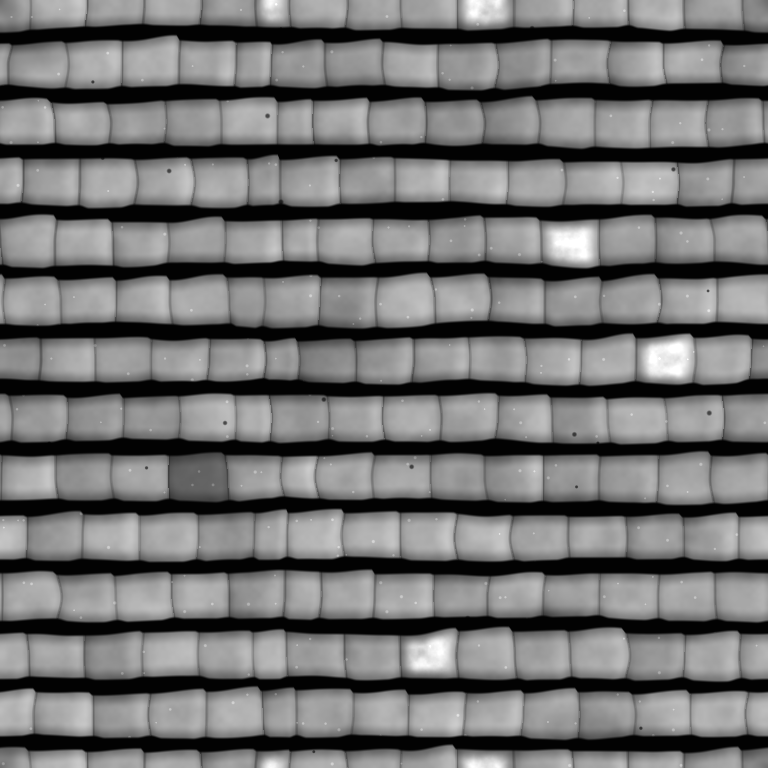
Give the GLSL for this texture map, as a WebGL 1 fragment shader.

```glsl
precision highp float;
// Height map of weathered roof tiles: 13 uneven rows, each with 13 full tiles and one narrow one.
uniform vec2 u_resolution;

float hash(vec2 p) {
  vec3 q = fract(p.xyx * 0.1031);
  q += dot(q, q.yzx + 33.33);
  return fract((q.x + q.y) * q.z);
}

// Value noise that wraps after "period" cells
float noise(vec2 p, vec2 period) {
  vec2 cell = floor(p);
  vec2 f = fract(p);
  f = f * f * (3.0 - 2.0 * f);
  vec2 a = mod(cell, period);
  vec2 b = mod(cell + 1.0, period);
  return mix(mix(hash(a), hash(vec2(b.x, a.y)), f.x),
             mix(hash(vec2(a.x, b.y)), hash(b), f.x), f.y);
}

float layeredNoise(vec2 uv, float cells) {
  float sum = 0.0;
  float weight = 0.5;
  for (int i = 0; i < 4; i++) {
    sum += weight * noise(uv * cells, vec2(cells));
    cells *= 2.0;
    weight *= 0.5;
  }
  return sum / 0.9375;
}

// Soft round marks in a sparse grid; "share" is the fraction of cells with a mark
float specks(vec2 uv, float cells, float share, float seed) {
  vec2 p = uv * cells;
  vec2 cell = mod(floor(p), cells) + seed;
  vec2 center = 0.35 + 0.3 * vec2(hash(cell + 3.1), hash(cell + 7.7));
  float radius = 0.18 + 0.16 * hash(cell + 5.3);
  float dist = length(fract(p) - center);
  return step(hash(cell), share) * (1.0 - smoothstep(radius * 0.3, radius, dist));
}

void main() {
  vec2 uv = gl_FragCoord.xy / u_resolution;

  // Rows run downward and wander a little
  float v = (1.0 - uv.y) * 13.0 - 0.592;
  v += 0.1 * (noise(vec2(uv.x * 8.0, v), vec2(8.0, 13.0)) - 0.5);
  float row = mod(floor(v), 13.0);
  float down = fract(v);

  // Staggered tiles with slightly leaning joints; the last tile of a row is narrow
  float start = 0.34 + 0.035 * mod(row, 2.0) + 0.05 * hash(vec2(row, 91.0));
  float lean = noise(vec2(uv.x * 14.0, v * 2.0), vec2(14.0, 26.0)) - 0.5;
  float u = fract(uv.x - start + 0.008 * lean) * 13.6;
  vec2 id = vec2(floor(u), row);
  float width = id.x > 12.5 ? 0.6 : 1.0;
  float along = fract(u);
  float t = along / width;
  float jointDist = min(along, width - along);

  // Upper lip rises to the right, lower lip sags
  float rise = smoothstep(0.05, 0.88, t) * (1.0 - smoothstep(0.92, 1.0, t));
  float sag = smoothstep(0.0, 0.2, t) * (1.0 - smoothstep(0.75, 1.0, t));
  float top = 0.11 + 0.07 * (noise(vec2(uv.x * 22.0, row + 0.5), vec2(22.0, 13.0)) - 0.5);
  float bottom = 0.89 + 0.06 * (noise(vec2(uv.x * 17.0, row + 20.0), vec2(17.0, 40.0)) - 0.5);
  top -= 0.085 * pow(hash(id + 11.0), 1.5) * rise;
  bottom += 0.045 * hash(id + 23.0) * sag;
  float depth = min(down - top, bottom - down);

  // Rounded body, tone of each tile, and mottling
  float shade = 0.41 + 0.22 * smoothstep(0.0, 0.25, depth);
  shade += 0.1 * (hash(id + 37.0) - 0.5);
  shade += 0.22 * (layeredNoise(uv, 20.0) - 0.5);
  shade += 0.07 * (noise(uv * 9.0, vec2(9.0)) - 0.5);

  // Pale right end, shaded left end
  shade += 0.09 * hash(id + 41.0) * smoothstep(0.62, 0.9, t);
  shade -= 0.05 * (1.0 - smoothstep(0.0, 0.35, t));

  // Rare dark and bleached tiles
  float rarity = hash(id + 53.0);
  shade *= 1.0 - 0.4 * step(rarity, 0.016);
  float bleach = smoothstep(0.0, 0.3, jointDist) * smoothstep(0.0, 0.25, depth);
  shade += step(0.982, rarity) * bleach * (0.15 + 0.35 * layeredNoise(uv, 60.0));

  // Thin joints with a soft shoulder
  float joint = 0.24 * (1.0 - smoothstep(0.005, 0.04, jointDist));
  joint += 0.11 * (1.0 - smoothstep(0.0, 0.14, jointDist));
  shade *= 1.0 - joint * (0.6 + 0.5 * hash(id + 67.0));

  // Lichen dots and small chips
  shade += 0.13 * specks(uv, 110.0, 0.025, 0.0);
  shade *= 1.0 - 0.6 * specks(uv, 70.0, 0.004, 200.0);

  // Dark gap between rows
  float cover = smoothstep(-0.005, 0.05, depth);
  gl_FragColor = vec4(vec3(mix(0.008, clamp(shade, 0.0, 1.0), cover)), 1.0);
}
```
